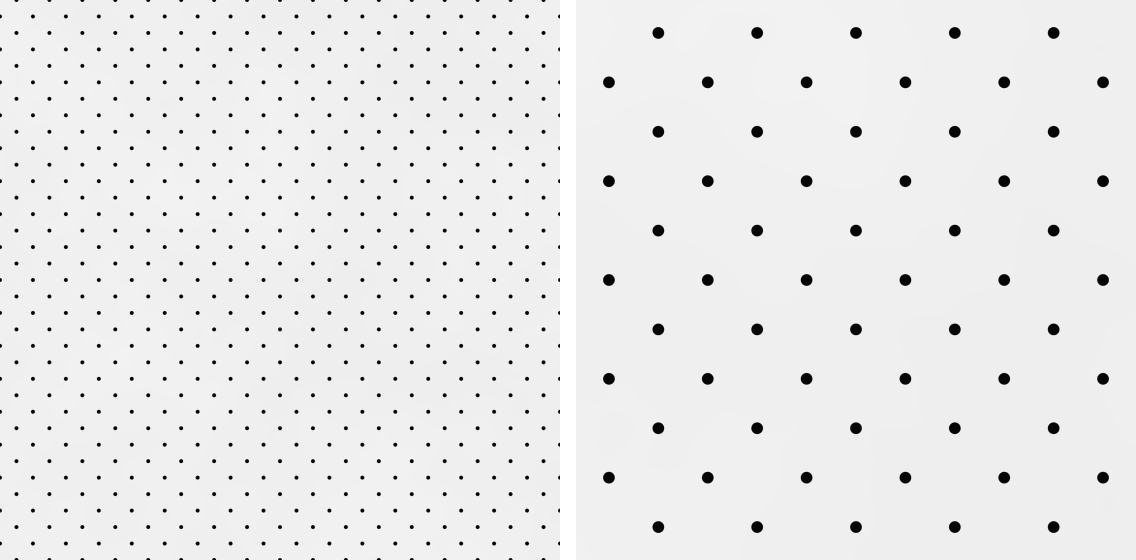
Left, the full canvas; right, a detail of the centre.
Give the GLSL for this pattern, as a Shadertoy shader.

```glsl
// Staggered black pin dots on pale, faintly clouded paper.
// Two square lattices of 17 by 17, offset by half a cell, are joined as a
// distance field; a few octaves of value noise mottle the ground.

float hash(vec2 p) {
    vec3 q = fract(p.xyx * vec3(0.1031, 0.1030, 0.0973));
    q += dot(q, q.yzx + 33.33);
    return fract((q.x + q.y) * q.z);
}

float valueNoise(vec2 p) {
    vec2 cell = floor(p);
    vec2 f = fract(p);
    f = f * f * (3.0 - 2.0 * f);
    float low = mix(hash(cell), hash(cell + vec2(1.0, 0.0)), f.x);
    float high = mix(hash(cell + vec2(0.0, 1.0)), hash(cell + 1.0), f.x);
    return mix(low, high, f.y);
}

// Layered noise, roughly 0 to 1
float clouds(vec2 p) {
    float sum = 0.0;
    float weight = 0.5;
    for (int octave = 0; octave < 4; octave++) {
        sum += weight * valueNoise(p);
        p = mat2(1.6, 1.2, -1.2, 1.6) * p + 7.3;
        weight *= 0.5;
    }
    return sum;
}

// Signed distance to the nearest dot, in cells
float dotDistance(vec2 p) {
    vec2 columnDot = fract(p + vec2(0.0, 0.5)) - 0.5;
    vec2 rowDot = fract(p + vec2(0.5, 0.0)) - 0.5;
    return min(length(columnDot), length(rowDot)) - 0.059;
}

void mainImage(out vec4 fragColor, in vec2 fragCoord) {
    vec2 uv = fragCoord / iResolution.y;
    float pixel = 17.0 / iResolution.y;

    // Paper with soft, barely visible clouding
    vec3 color = vec3(0.941 + 0.026 * (clouds(uv * 6.0 + 3.0) - 0.47));

    // Ink dots with edges smoothed over about one pixel
    float ink = 1.0 - smoothstep(-0.7 * pixel, 0.7 * pixel, dotDistance(uv * 17.0));
    color = mix(color, vec3(0.02), ink);

    fragColor = vec4(color, 1.0);
}
```
